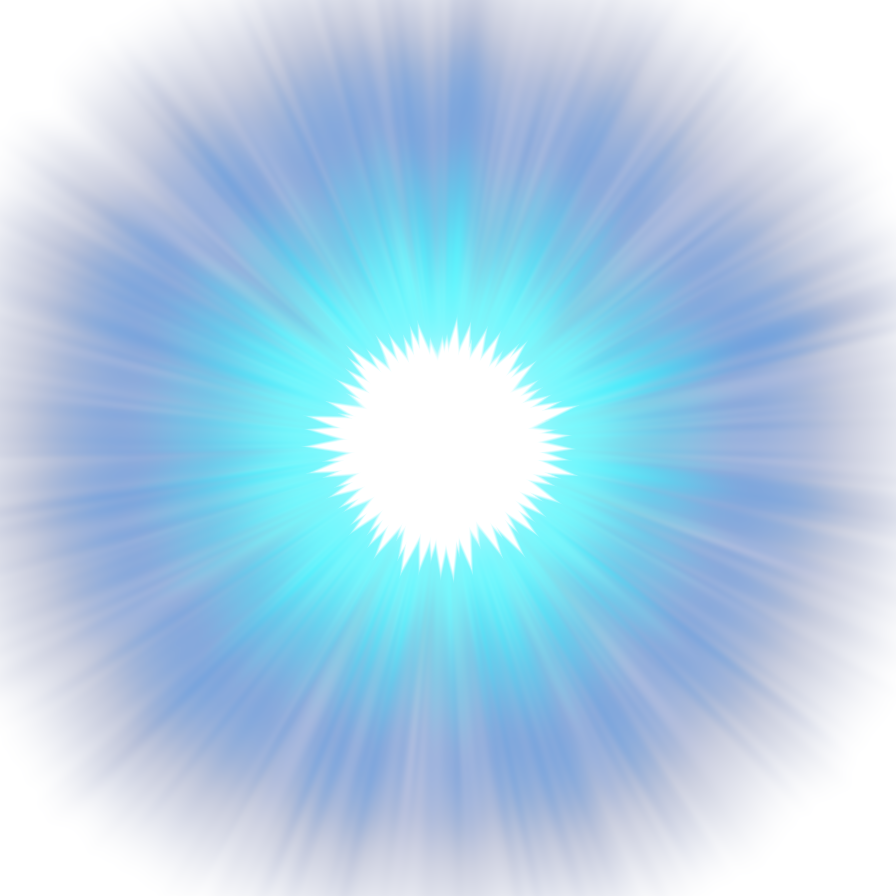
A WebGL 2 fragment shader for this background:

```glsl
#version 300 es
precision highp float;

uniform vec2 u_resolution;
out vec4 outColor;

#define CENTER vec2(-0.005, 0.005)
#define CORE_RADIUS 0.104
#define SPIKE_COUNT 76.0
#define SPIKE_LENGTH 0.052
#define RAY_REACH 0.024
#define RAY_TINT 0.50
#define AQUA vec3(0.46, 0.97, 0.99)
#define SKY vec3(0.46, 0.78, 0.91)
#define BLUE vec3(0.55, 0.67, 0.86)
#define LILAC vec3(0.74, 0.76, 0.84)

const float TAU = 6.2831853;

// Broad streaks: angle, narrowness, strength (positive is blue, negative is pale)
const vec3 STREAKS[12] = vec3[12](
    vec3(0.31, 350.0, 1.3), vec3(0.73, 120.0, -0.7), vec3(1.40, 600.0, -0.8),
    vec3(1.52, 600.0, 0.8), vec3(1.83, 300.0, 0.9), vec3(2.43, 900.0, -1.0),
    vec3(2.64, 120.0, 0.6), vec3(3.42, 60.0, 0.5), vec3(3.90, 120.0, 0.6),
    vec3(4.62, 700.0, -0.9), vec3(5.05, 400.0, 1.0), vec3(0.08, 60.0, -0.5));

float hash(float n) {
    return fract(sin(n * 12.9898 + 4.1) * 4375.85);
}

// Layered sines with whole frequencies, so the rays close around the circle
float rayNoise(float angle, float seed) {
    float sum = 0.0, amplitude = 0.42, frequency = 17.0;
    for (int i = 0; i < 6; i++) {
        float phase = TAU * hash(seed + float(i));
        float warp = 1.8 * sin(floor(frequency * 0.4) * angle + phase * 2.0);
        sum += amplitude * sin(frequency * angle + phase + warp);
        amplitude *= 0.86;
        frequency = floor(frequency * 1.46);
    }
    return sum;
}

float streaks(float angle) {
    float sum = 0.0;
    for (int i = 0; i < 12; i++) {
        vec3 s = STREAKS[i];
        sum += s.z * exp(s.y * (cos(angle - s.x) - 1.0));
    }
    return sum;
}

// Cellular spikes: the tallest pointed tip among neighbouring angular cells
float spikeHeight(float angle) {
    float position = (angle / TAU + 0.5) * SPIKE_COUNT;
    float height = 0.0;
    for (int i = -2; i <= 2; i++) {
        float cell = floor(position) + float(i);
        float id = mod(cell, SPIKE_COUNT);
        float tip = cell + 0.1 + 0.8 * hash(id);
        float size = mix(0.3, 1.0, hash(id + 91.0));
        float slope = max(0.0, 1.0 - abs(position - tip) / (0.5 + 0.9 * size));
        height = max(height, size * pow(slope, 1.6));
    }
    return height;
}

vec3 glow(float radius) {
    vec3 color = mix(AQUA, SKY, smoothstep(0.15, 0.27, radius));
    color = mix(color, BLUE, smoothstep(0.24, 0.35, radius));
    color = mix(color, LILAC, smoothstep(0.35, 0.48, radius));
    return mix(color, vec3(1.0), smoothstep(0.41, 0.60, radius));
}

void main() {
    vec2 p = (gl_FragCoord.xy - 0.5 * u_resolution) / min(u_resolution.x, u_resolution.y) - CENTER;
    float radius = length(p);
    float angle = atan(p.y, p.x + (radius < 1e-5 ? 1e-5 : 0.0));

    // Rays push the glow outward, less so near the rim
    float broad = streaks(angle);
    float ray = 0.6 * rayNoise(angle, 3.0) + 0.6 * broad;
    float side = -0.010 * cos(angle);
    float rim = 1.0 - 0.45 * smoothstep(0.33, 0.50, radius);
    float reach = (RAY_REACH * ray * rim + side) * smoothstep(0.08, 0.24, radius);
    vec3 color = glow(radius - reach);

    // Vivid and pale rays tint it
    float body = smoothstep(0.10, 0.23, radius) * (1.0 - smoothstep(0.38, 0.59, radius));
    float tint = 0.65 * rayNoise(angle, 23.0) + 0.6 * broad;
    vec3 vivid = mix(vec3(0.22, 0.94, 1.0), vec3(0.40, 0.62, 0.87), smoothstep(0.20, 0.36, radius));
    vivid = mix(vivid, vec3(0.60, 0.65, 0.80), smoothstep(0.38, 0.50, radius));
    vec3 pale = mix(vec3(0.55, 0.82, 0.88), vec3(0.77, 0.78, 0.88), smoothstep(0.18, 0.36, radius));
    pale = mix(pale, vec3(0.92, 0.92, 0.95), smoothstep(0.40, 0.52, radius));
    color = mix(color, vivid, body * RAY_TINT * clamp(tint, 0.0, 1.3));
    color = mix(color, pale, body * RAY_TINT * clamp(-tint, 0.0, 1.3));

    // White core with soft spikes and a faint halo
    float edge = CORE_RADIUS + SPIKE_LENGTH * spikeHeight(angle);
    float core = 1.0 - smoothstep(edge - 0.014, edge + 0.007, radius);
    float halo = 0.35 * exp(-max(radius - CORE_RADIUS, 0.0) / 0.020);
    color = mix(color, vec3(1.0), max(core, halo));

    outColor = vec4(color, 1.0);
}
```
